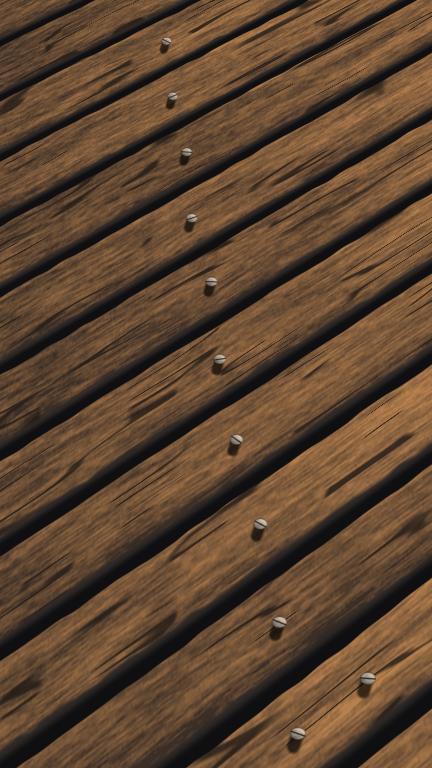
Write a Shadertoy shader that draws this texture.

```glsl
// Weathered deck boards receding in perspective, lit low from the upper right.
// Boards fan out from a vanishing point; a projective map gives each pixel its
// board number, stretched noise makes grain and cracks, and slotted screws sit on top.

// Geometry, in canvas heights with y pointing down
const vec2 VANISH = vec2(3.906, -1.823);
const float FIRST_GAP = 0.0547;     // left-edge position of gap 0
const float PITCH = 0.0665;         // board pitch at the top
const float PITCH_GROWTH = 0.0384;  // widening of the pitch down the canvas
const float GAP_FAR = 0.078;        // half gap, in boards
const float GAP_NEAR = 0.108;
const float FIRST_SCREW_ROW = 1.0;
const float DOUBLE_SCREW_ROW = 10.0;
const float DOUBLE_SPACING = 0.091;
const float SCREW_SIZE = 0.09;      // radius, in pitches

// Colours
const vec3 WOOD_DARK = vec3(0.27, 0.205, 0.16);
const vec3 WOOD_LIGHT = vec3(0.66, 0.465, 0.285);
const vec3 CRACK = vec3(0.13, 0.105, 0.09);
const vec3 GAP_BLACK = vec3(0.06, 0.06, 0.07);
const vec3 GAP_SIDE = vec3(0.18, 0.16, 0.15);
const vec3 STEEL_DARK = vec3(0.36, 0.34, 0.32);
const vec3 STEEL_LIGHT = vec3(0.82, 0.76, 0.67);

float hash(vec2 c) {
    return fract(sin(dot(c, vec2(127.1, 311.7))) * 43758.5);
}

float noise(vec2 p) {
    vec2 i = floor(p), f = fract(p);
    f = f * f * (3.0 - 2.0 * f);
    return mix(mix(hash(i), hash(i + vec2(1, 0)), f.x),
               mix(hash(i + vec2(0, 1)), hash(i + vec2(1, 1)), f.x), f.y);
}

float segment(vec2 p, vec2 b) {
    return length(p - b * clamp(dot(p, b) / dot(b, b), 0.0, 1.0));
}

// Board wood: u runs along the grain, n counts boards
vec3 wood(float u, float n, float row, float light) {
    float s = row * 17.3;
    float across = n + 0.07 * (noise(vec2(u * 0.9 + s, n * 3.0)) - 0.5);
    float broad = noise(vec2(u * 0.5 + s, across * 5.0));
    float fibre = noise(vec2(u * 2.2 + s, across * 24.0));
    float fine = noise(vec2(u * 9.0 + s, across * 46.0));
    float speckle = noise(vec2(u * 38.0, n * 38.0));
    float tone = 0.49 + light + 0.3 * (hash(vec2(row, 3.0)) - 0.5)
        + 0.4 * (broad - 0.5) + 0.48 * (fibre - 0.5)
        + 0.42 * (fine - 0.5) + 0.2 * (speckle - 0.5);
    vec3 col = mix(WOOD_DARK, WOOD_LIGHT, clamp(tone, -0.1, 1.15));

    // Broken cracks follow contour lines of stretched noise
    float contour = abs(noise(vec2(u * 0.55 + s, across * 9.0)) - 0.5);
    float wear = mix(0.62, 0.4, hash(vec2(row, 8.0)));
    float broken = smoothstep(wear, wear + 0.15, noise(vec2(u * 1.7 - s, across * 4.0)));
    return mix(col, CRACK, 0.8 * broken * (1.0 - smoothstep(0.02, 0.085, contour)));
}

// Screen position of a screw on a given board
vec2 screwCentre(float row, float shift) {
    float k = row - FIRST_SCREW_ROW, m = row + 0.5;
    float x = 0.2214 + 0.0078 * k + 0.00117 * k * k + shift;
    x += 0.012 * (hash(vec2(row, 5.0)) - 0.5);
    float left = (FIRST_GAP + PITCH * m) / (1.0 - PITCH_GROWTH * m);
    return vec2(x, mix(left, VANISH.y, x / VANISH.x));
}

// Slotted head and its cast shadow; d is relative to the centre
vec3 screw(vec3 col, vec2 d, float r, float seed, float px) {
    float shade = segment(d, r * vec2(-0.55, 1.7)) - 0.75 * r;
    col *= 1.0 - 0.68 * (1.0 - smoothstep(-0.25 * r, 0.3 * r, shade));
    vec2 e = d / vec2(1.0, 0.76);
    float body = length(e) - r;
    float lit = 0.6 + 0.35 * (e.x - e.y) / r + 0.25 * (noise(e / r * 4.0 + seed) - 0.5);
    vec3 steel = mix(STEEL_DARK, STEEL_LIGHT, clamp(lit, 0.0, 1.0));
    float a = mix(-0.9, 0.5, hash(vec2(seed, 2.0)));
    float slot = abs(dot(e, vec2(sin(a), cos(a)))) - 0.12 * r;
    steel = mix(steel, CRACK, 0.85 * (1.0 - smoothstep(-px, px, slot)));
    steel *= 1.0 - 0.35 * smoothstep(-0.25 * r, 0.0, body);
    return mix(col, steel, 1.0 - smoothstep(-px, px, body));
}

void mainImage(out vec4 fragColor, in vec2 fragCoord) {
    float px = 1.0 / iResolution.y;
    vec2 p = fragCoord * px;
    p.y = 1.0 - p.y;

    // Project along the boards to the left edge, then to board number
    float left = VANISH.y + (p.y - VANISH.y) * VANISH.x / (VANISH.x - p.x);
    float pitch = PITCH + PITCH_GROWTH * left;
    float n = (left - FIRST_GAP) / pitch;
    float row = floor(n), f = n - row;
    float u = p.x / pitch;
    float aa = 0.8 * px / pitch;

    // Board edges, slightly ragged
    float halfGap = mix(GAP_FAR, GAP_NEAR, clamp(p.y, 0.0, 1.0));
    float upper = f - halfGap + 0.025 * (noise(vec2(u * 4.0, row)) - 0.5);
    float lower = 1.0 - halfGap - f + 0.035 * (noise(vec2(u * 5.0, row + 40.0)) - 0.5);

    float light = 0.5 * (p.x - 0.28) - 0.12 * (p.y - 0.5);
    light += 0.22 * exp(-30.0 * max(upper, 0.0)) - 0.3 * (1.0 - smoothstep(0.0, 0.2, lower));
    vec3 col = wood(u, n, row, light);

    // Gap: shaded side of the upper board falling into black
    float side = step(0.5, f) * (1.0 - smoothstep(1.0 - halfGap, 1.0, f));
    float cover = smoothstep(-aa, aa, upper) * smoothstep(-aa, aa + 0.03, lower);
    col = mix(mix(GAP_BLACK, GAP_SIDE, side), col, cover);

    // One screw per board, two on the nearest
    if (row >= FIRST_SCREW_ROW) {
        int count = row == DOUBLE_SCREW_ROW ? 2 : 1;
        for (int i = 0; i < count; i++) {
            vec2 c = screwCentre(row, float(i) * DOUBLE_SPACING);
            col = screw(col, p - c, SCREW_SIZE * pitch, row + 20.0 * float(i), px);
        }
    }
    fragColor = vec4(col, 1.0);
}
```
